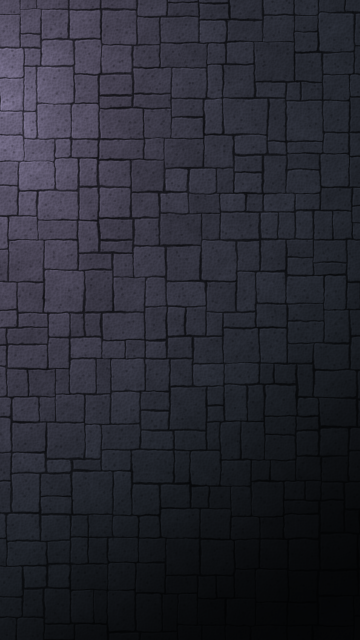
This texture is drawn by a Shadertoy shader. Its source:

```glsl
// Dark slate paving of irregular, tightly fitted rectangular blocks.
// A pinwheel lattice gives the blocks, cellular noise the grit, and a
// violet glow from the upper left fades into black at the lower right.

vec2 hash2(vec2 c) {
    vec3 q = fract(c.xyx * vec3(0.1031, 0.1030, 0.0973));
    q += dot(q, q.yzx + 33.33);
    return fract((q.xx + q.yz) * q.zy);
}

// Distance to the nearest jittered cell point
float cellular(vec2 p) {
    vec2 base = floor(p);
    float nearest = 4.0;
    for (int y = -1; y <= 1; y++)
    for (int x = -1; x <= 1; x++) {
        vec2 cell = base + vec2(x, y);
        vec2 away = cell + hash2(cell) - p;
        nearest = min(nearest, dot(away, away));
    }
    return sqrt(nearest);
}

float layeredSines(vec2 p) {
    float sum = 0.0, amp = 0.5;
    for (int i = 0; i < 4; i++) {
        sum += amp * sin(p.x + 1.7 * sin(p.y * 0.8)) * sin(p.y + 1.3 * sin(p.x * 0.7));
        p = mat2(1.5, 1.1, -1.1, 1.5) * p + 2.3;
        amp *= 0.6;
    }
    return sum;
}

vec2 latticePoint(vec2 cell) {
    return cell + 0.5 + 0.64 * (hash2(cell + 17.0) - 0.5);
}

// Signed distance to the closest block (x) and its random values (yz)
vec3 blocks(vec2 p) {
    vec3 best = vec3(9.0);
    for (int y = -1; y <= 0; y++)
    for (int x = -1; x <= 0; x++) {
        vec2 cell = floor(p) + vec2(x, y);
        vec2 a = latticePoint(cell);
        vec2 b = latticePoint(cell + vec2(1, 0));
        vec2 c = latticePoint(cell + vec2(0, 1));
        vec2 d = latticePoint(cell + 1.0);
        bool even = mod(cell.x + cell.y, 2.0) < 0.5;
        vec2 lo = even ? vec2(c.x, a.y) : vec2(a.x, b.y);
        vec2 hi = even ? vec2(b.x, d.y) : vec2(d.x, c.y);

        // Cut some of the larger blocks in two
        vec2 rnd = hash2(cell + 71.0);
        vec2 size = hi - lo;
        vec2 cut = mix(lo, hi, 0.35 + 0.3 * rnd.y);
        if (rnd.x < 0.4 && max(size.x, size.y) > 1.15) {
            bool upper;
            if (size.x > size.y) {
                upper = p.x > cut.x;
                if (upper) lo.x = cut.x; else hi.x = cut.x;
            } else {
                upper = p.y > cut.y;
                if (upper) lo.y = cut.y; else hi.y = cut.y;
            }
            if (upper) rnd = rnd.yx;
        }

        float corner = 0.03 + 0.08 * rnd.y;
        vec2 q = abs(p - 0.5 * (lo + hi)) - 0.5 * (hi - lo) + corner;
        float dist = length(max(q, 0.0)) + min(max(q.x, q.y), 0.0) - corner;
        if (dist < best.x) best = vec3(dist, rnd);
    }
    return best;
}

// Surface at p: slab height (x), grit (y), random tone (z)
vec3 surface(vec2 p) {
    vec2 g = p * vec2(11.8, 12.4);
    vec2 wobble = vec2(layeredSines(g * 2.1), layeredSines(g.yx * 2.3 + 5.0));
    vec2 chips = vec2(layeredSines(g * 9.0), layeredSines(g.yx * 8.0 + 3.0));
    vec3 block = blocks(g + 0.035 * wobble + 0.018 * chips);
    float joint = 0.004 + 0.026 * layeredSines(g * 1.3 + 8.0);
    float slab = 1.0 - smoothstep(-0.055, 0.012, block.x + joint);
    float grit = cellular(p * 125.0) + 0.5 * cellular(p * 58.0);
    return vec3(slab, grit, block.z);
}

void mainImage(out vec4 fragColor, in vec2 fragCoord) {
    vec2 uv = fragCoord / iResolution.xy;
    vec2 p = fragCoord / iResolution.x;

    // Relief: height here against height one step toward the light
    vec3 here = surface(p);
    vec3 lit = surface(p + vec2(-0.0028, 0.0028));
    float relief = (here.x - lit.x) * 0.2 + (here.y - lit.y) * 0.09;

    // Broad light: fading ambient plus the glow at the left edge
    float ambient = 0.165 * smoothstep(-0.03, 0.62, uv.y + 0.2 - 0.3 * uv.x);
    ambient *= 1.0 - 0.3 * uv.x * uv.x;
    float glow = 0.27 * exp(-3.5 * length(vec2(uv.x, 1.2 * (uv.y - 0.83))));
    float light = 0.014 + ambient + glow;

    // Stone tone, mottling, grit, rare pits and thin dark joints
    float tone = 0.95 + 0.14 * here.z + 0.09 * layeredSines(p * 34.0);
    tone *= 1.0 + 0.1 * (here.y - 0.75) + relief;
    tone *= mix(0.8, 1.0, smoothstep(0.03, 0.16, cellular(p * 30.0 + 9.0)));
    float depth = 0.4 + 0.16 * layeredSines(p * 19.0 + 4.0);
    tone *= mix(depth, 1.0, here.x);
    float value = light * tone;

    vec3 tint = mix(vec3(0.9, 1.02, 1.22), vec3(1.03, 0.96, 1.2), smoothstep(0.08, 0.28, light));
    fragColor = vec4(value * tint + vec3(0.004, 0.006, 0.008), 1.0);
}
```
